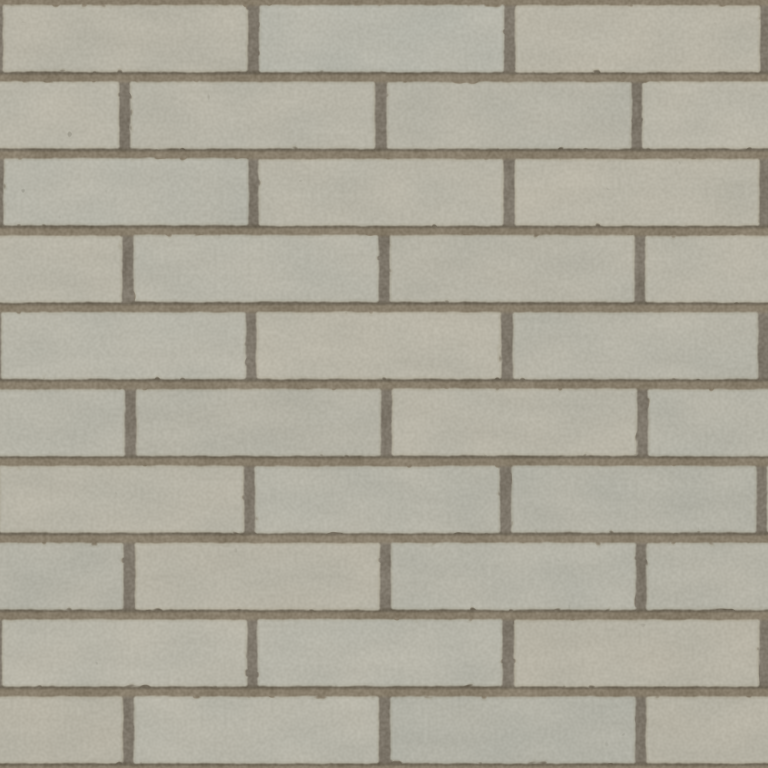
A Shadertoy shader for this texture:

```glsl
// Pale grey brick wall in running bond, three bricks across and ten courses high, tiling.

// Integer hash of a cell, two values from 0 to 1
vec2 hash2(ivec2 cell) {
    uvec2 v = uvec2(cell) * 1664525u + 1013904223u;
    v.x += v.y * 1664525u;
    v.y += v.x * 1664525u;
    v ^= v >> 16u;
    v.x += v.y * 1664525u;
    v.y += v.x * 1664525u;
    v ^= v >> 16u;
    return vec2(v & 65535u) / 65535.0;
}

// Dot product with the random gradient of a wrapped lattice corner
float corner(ivec2 cell, ivec2 period, vec2 offset) {
    float angle = 6.2832 * hash2(cell % period + period * 7).x;
    return dot(vec2(cos(angle), sin(angle)), offset);
}

// Gradient noise that wraps over the canvas, about -0.7 to 0.7
float noise(vec2 uv, ivec2 period) {
    vec2 p = uv * vec2(period);
    ivec2 i = ivec2(floor(p));
    vec2 f = fract(p);
    vec2 s = f * f * f * (f * (f * 6.0 - 15.0) + 10.0);
    float low = mix(corner(i, period, f),
                    corner(i + ivec2(1, 0), period, f - vec2(1, 0)), s.x);
    float high = mix(corner(i + ivec2(0, 1), period, f - vec2(0, 1)),
                     corner(i + ivec2(1, 1), period, f - vec2(1, 1)), s.x);
    return mix(low, high, s.y);
}

float roundedBox(vec2 p, vec2 halfSize, float radius) {
    vec2 q = abs(p) - halfSize + radius;
    return length(max(q, 0.0)) + min(max(q.x, q.y), 0.0) - radius;
}

void mainImage(out vec4 fragColor, in vec2 fragCoord) {
    vec2 uv = fragCoord / iResolution.xy;

    // Courses, alternately shifted by half a brick with a little slip
    float row = floor(uv.y * 10.0);
    float slip = 0.04 * (hash2(ivec2(int(row), 91)).x - 0.7);
    float x = uv.x * 3.0 - 0.5 * (1.0 - mod(row, 2.0)) - slip;
    ivec2 brickId = ivec2(int(mod(floor(x), 3.0)), int(row));
    vec2 local = (vec2(fract(x), fract(uv.y * 10.0)) - 0.5) / vec2(3.0, 10.0);
    vec2 random = hash2(brickId + 40);
    vec2 tone = hash2(brickId + 170) - 0.5;

    // Brick outline with uneven, lightly chipped edges
    vec2 placed = local - (random - 0.5) * vec2(0.0018, 0.0012);
    float d = roundedBox(placed, vec2(0.1597, 0.0437), 0.0035);
    d += 0.0012 * noise(uv, ivec2(37)) + 0.0008 * noise(uv, ivec2(110));
    d += 0.003 * smoothstep(0.3, 0.6, noise(uv, ivec2(61)));
    float softness = max(0.0018, 0.75 / iResolution.y);
    float brickMask = 1.0 - smoothstep(-softness, softness, d);

    float grain = noise(uv, ivec2(230)) + 0.6 * noise(uv, ivec2(131));
    float streaks = noise(uv, ivec2(12, 45));
    float clouds = noise(uv, ivec2(14, 18));

    // Brick face: tint per brick, soft stains, fine sand grain and a few specks
    vec3 brick = vec3(0.712, 0.702, 0.652);
    brick += 0.018 * tone.x + vec3(0.014, 0.0, -0.012) * tone.y;
    brick += 0.028 * grain + 0.016 * streaks;
    brick += vec3(0.024, 0.018, 0.014) * clouds;
    brick -= 0.09 * smoothstep(0.45, 0.65, noise(uv, ivec2(83)))
                  * smoothstep(0.1, 0.4, noise(uv, ivec2(17)));
    brick -= vec3(0.035, 0.04, 0.05) * smoothstep(-0.005, 0.0, d);

    // Mortar: tan bed joints, shadowed under each brick, and greyer head joints
    float shadow = smoothstep(-0.0495, -0.0445, local.y)
                 * (1.0 - smoothstep(-0.043, -0.037, local.y));
    float headJoint = smoothstep(0.156, 0.160, abs(local.x))
                    * (1.0 - smoothstep(0.039, 0.046, abs(local.y)));
    vec3 mortar = mix(vec3(0.53, 0.49, 0.42), vec3(0.425, 0.395, 0.34), shadow);
    mortar = mix(mortar, vec3(0.49, 0.462, 0.415), headJoint);
    mortar += 0.05 * grain + 0.04 * clouds + 0.03 * noise(uv, ivec2(53));

    fragColor = vec4(mix(mortar, brick, brickMask), 1.0);
}
```
